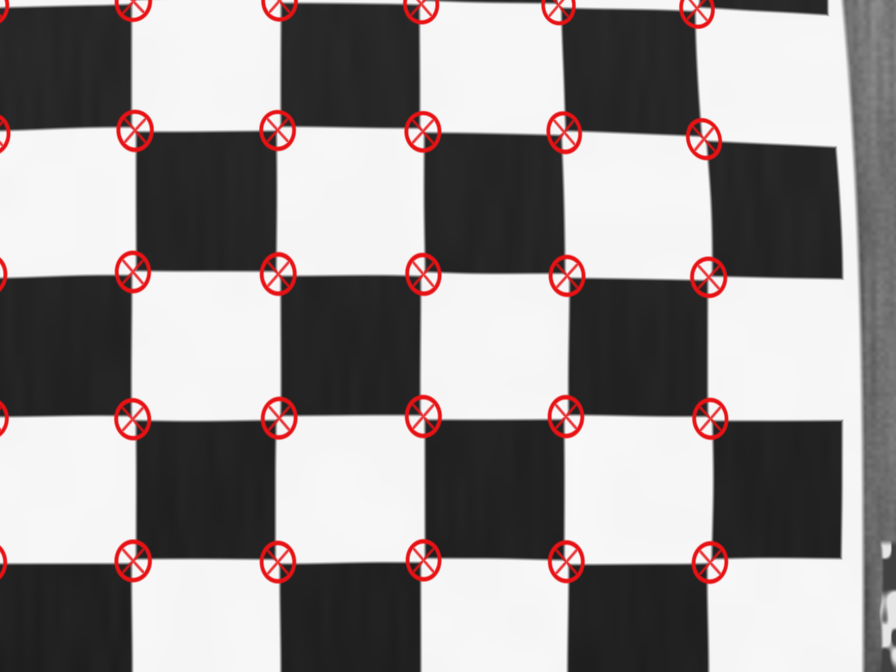
This pattern is drawn by a Shadertoy shader. Its source:

```glsl
// Slightly bent checkerboard sheet with red crossed rings on its inner corners, beside a grey wall.

float hash(vec2 p)
{
    vec3 q = fract(p.xyx * vec3(0.1031, 0.1030, 0.0973));
    q += dot(q, q.yzx + 33.33);
    return fract((q.x + q.y) * q.z);
}

float noise(vec2 p)
{
    vec2 i = floor(p), f = fract(p);
    f = f * f * (3.0 - 2.0 * f);
    return mix(mix(hash(i), hash(i + vec2(1, 0)), f.x),
               mix(hash(i + vec2(0, 1)), hash(i + vec2(1, 1)), f.x), f.y);
}

// Maps canvas position to board cells, undoing the bend of the sheet.
vec2 boardCoord(vec2 p)
{
    vec2 q = p + 0.004 * (vec2(noise(p * 7.0), noise(p * 7.0 + 31.0)) - 0.5);
    q.x += 0.021 * smoothstep(0.63, 1.08, p.x) * smoothstep(0.58, 1.0, p.y);
    q.x += 0.016 * smoothstep(1.06, 1.26, p.x);
    float sag = 0.0337 * (p.x - 0.4) * (p.x - 0.4) - 0.0052;
    q.y += sag * smoothstep(0.3, 0.85, p.y);
    q.y += 0.0226 * smoothstep(0.81, 0.99, p.y);
    return (q - vec2(0.1997, 0.165)) / vec2(0.2144, 0.2127);
}

// Coverage of the dark squares, which sit slightly inside their cells.
float darkSquares(vec2 g, float aa)
{
    vec2 cell = floor(g);
    vec2 inset = 0.5 - abs(fract(g) - 0.5);
    float d = min(inset.x, inset.y) * 0.2135 - 0.0033;
    float even = 1.0 - mod(cell.x + cell.y, 2.0);
    return even * step(g.x, 5.0) * smoothstep(-1.0, 1.0, d / max(0.0033, aa));
}

// Coverage of the crossed oval ring at the nearest inner corner.
float cornerMark(vec2 g, float aa)
{
    vec2 id = floor(g + 0.5);
    vec2 jitter = vec2(hash(id + 17.0), hash(id + 53.0)) - 0.5;
    vec2 l = (g - id) * 0.2135 + 0.004 * jitter;
    float r = length(l / vec2(0.0243, 0.0285));
    float soft = max(0.0018, aa);
    float ring = abs(r - 1.0) * 0.0264 - 0.0031;
    float cross = abs(abs(l.x) - 0.87 * abs(l.y)) * 0.75 - 0.0020;
    float ringCover = 1.0 - smoothstep(-soft, soft, ring);
    float crossCover = (1.0 - smoothstep(-soft, soft, cross)) * step(r, 1.0);
    return step(id.x, 4.5) * max(ringCover, 0.85 * crossCover);
}

// Streaked wall with a pale, mottled object at its foot.
vec3 wall(vec2 p, float fromEdge)
{
    float grey = 0.40 + 0.08 * p.y + 0.10 * (noise(p * vec2(110, 9)) - 0.5);
    grey += 0.05 * (noise(p * 150.0) - 0.5);
    grey -= 0.12 * exp(-fromEdge * 130.0);
    float pale = smoothstep(1.312, 1.319, p.x + 0.006 * noise(p * 45.0))
               * (1.0 - smoothstep(0.186, 0.198, p.y));
    float mottle = smoothstep(0.25, 0.55, noise(p * vec2(60, 38) + 4.0));
    return vec3(mix(grey, mix(0.25, 0.90, mottle), pale));
}

void mainImage(out vec4 fragColor, in vec2 fragCoord)
{
    vec2 p = fragCoord / iResolution.y;
    float aa = 1.0 / iResolution.y;
    vec2 g = boardCoord(p);

    // Sheet and printed squares, with faint tonal wear
    vec3 paper = vec3(0.965 + 0.012 * (noise(p * 14.0) - 0.5));
    float inkTone = 0.125 + 0.03 * p.y + 0.02 * (noise(p * vec2(70, 12)) - 0.5);
    vec3 col = mix(paper, vec3(inkTone), darkSquares(g, aa));

    // Wall beyond the curved right edge of the sheet
    float fromEdge = p.x - (1.285 - 0.031 * p.y * p.y * p.y);
    float soft = max(0.005, aa);
    col = mix(col, wall(p, max(fromEdge, 0.0)), smoothstep(-soft, soft, fromEdge));

    // Corner marks
    col = mix(col, vec3(0.91, 0.07, 0.08), cornerMark(g, aa));
    fragColor = vec4(col, 1.0);
}
```
